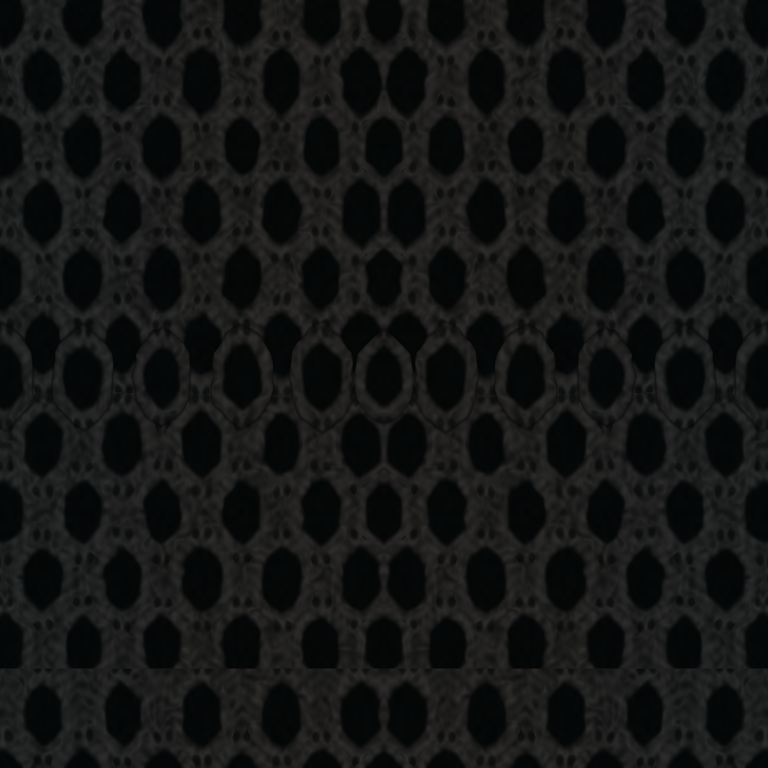
This texture is drawn by a three.js fragment shader. Its source:

```glsl
varying vec2 vUv;

const float PITCH = 0.1035;          // spacing of holes along a row
const float FIRST_ODD = 0.030;       // first hole from the mirror axis, odd rows
const float FIRST_EVEN = 0.0814;     // same for even rows, which add a hole on the axis
const float TOP_ROW = 0.0195;        // row heights, measured downward
const float TOP_STEP = 0.0859;
const float MID_ROW = 0.4909;
const float LOW_STEP = 0.0880;
const float CUT_LINE = 0.8705;       // straight seam near the bottom
const float PATCH_EDGE = 1.60;       // outline of middle-row patches, in hole radii
const vec2 HOLE_RADIUS = vec2(0.0250, 0.0425);
const vec2 GAP_OFFSET = vec2(0.0075, 0.0600);
const vec2 GAP_RADIUS = vec2(0.0055, 0.0085);
const float SIZE_VARIATION = 0.12;
const float WOBBLE = 0.005;
const vec3 HOLE_COLOR = vec3(0.018, 0.027, 0.028);
const vec3 GROOVE_COLOR = vec3(0.066, 0.068, 0.067);
const vec3 YARN_COLOR = vec3(0.178, 0.176, 0.170);

float hash(vec2 p) {
  vec3 q = fract(vec3(p.xyx) * 0.1031);
  q += dot(q, q.yzx + 33.33);
  return fract((q.x + q.y) * q.z);
}

float noise(vec2 p) {
  vec2 i = floor(p);
  vec2 f = fract(p);
  f = f * f * (3.0 - 2.0 * f);
  return mix(mix(hash(i), hash(i + vec2(1.0, 0.0)), f.x),
             mix(hash(i + vec2(0.0, 1.0)), hash(i + vec2(1.0, 1.0)), f.x), f.y);
}

// Rounded hexagon: 1 on the rim of a hole
float holeDistance(vec2 p, float size) {
  vec2 q = abs(p) / (HOLE_RADIUS * size);
  float hexagon = max(q.x * 1.05, 0.55 * q.x + q.y);
  return mix(length(q), hexagon, 0.5);
}

// Knitted cloth with the given rows of holes: colour, and distance to a hole
vec4 meshLayer(vec2 pos, float firstRow, float lastRow) {
  vec2 grain = pos + firstRow * 0.37;
  vec2 warp = vec2(noise(grain * 55.0), noise(grain * 55.0 + 19.0)) - 0.5;
  vec2 bent = pos + warp * WOBBLE;
  float d = 100.0;
  vec2 local = vec2(1.0);

  for (int k = 0; k < 13; k++) {
    float row = float(k);
    if (row < firstRow || row > lastRow) continue;
    bool odd = mod(row, 2.0) > 0.5;
    float y = row < 5.5 ? TOP_ROW + TOP_STEP * row : MID_ROW + LOW_STEP * (row - 6.0);
    float start = odd ? FIRST_ODD : FIRST_EVEN;
    float column = max(floor((bent.x - start) / PITCH + 0.5), 0.0);
    float size = 1.0 + SIZE_VARIATION * (hash(vec2(column, row) + 3.0) - 0.5);
    vec2 p = bent - vec2(start + column * PITCH, y);
    float rowDistance = holeDistance(p, size);
    vec2 axis = bent - vec2(0.0, y);
    float axisDistance = holeDistance(axis, 0.95);
    if (!odd && axisDistance < rowDistance) {
      rowDistance = axisDistance;
      p = axis;
    }
    if (rowDistance < d) {
      d = rowDistance;
      local = p;
    }
  }

  // Yarn: raised rim, slanted stitches and uneven fibres
  float rimOffset = (d - 1.30) / 0.19;
  float rim = exp(-rimOffset * rimOffset);
  float stitch = sin(6.2832 * (bent.y * 58.0 + abs(local.x) * 42.0));
  float strand = 1.0 - abs(2.0 * noise(grain * vec2(92.0, 60.0) + warp * 1.5) - 1.0);
  float fibre = noise(grain * vec2(150.0, 105.0) + 41.0);
  float shade = 0.34 + 0.22 * rim + 0.10 * stitch
              + 0.42 * (strand - 0.5) + 0.42 * (fibre - 0.5);

  // Small gaps where strands cross above and below each hole
  float gap = length((abs(local) - GAP_OFFSET) / GAP_RADIUS);
  float gapDepth = 0.65 * (1.0 - smoothstep(0.4, 1.3, gap));

  vec3 cloth = mix(GROOVE_COLOR, YARN_COLOR, clamp(shade, 0.0, 1.0));
  cloth = mix(cloth, HOLE_COLOR, gapDepth);
  vec3 depth = HOLE_COLOR * (0.8 + 0.4 * fibre);
  return vec4(mix(depth, cloth, smoothstep(0.87, 1.13, d)), d);
}

void main() {
  // Mirrored across, measured downward
  vec2 pos = vec2(abs(vUv.x - 0.5), 1.0 - vUv.y);
  vec3 color = meshLayer(pos, 0.0, 10.0).rgb;

  // Middle row laid over the cloth as oval patches
  vec4 patchLayer = meshLayer(pos, 6.0, 6.0);
  float cover = 1.0 - smoothstep(PATCH_EDGE - 0.05, PATCH_EDGE + 0.03, patchLayer.a);
  float edge = (patchLayer.a - PATCH_EDGE) / 0.06;
  color = mix(color, patchLayer.rgb, cover);
  color *= 1.0 - 0.35 * exp(-edge * edge);

  // Bottom strip beyond the seam
  vec3 strip = meshLayer(pos, 11.0, 12.0).rgb;
  color = mix(color, strip, smoothstep(CUT_LINE - 0.001, CUT_LINE + 0.001, pos.y));

  // Cooler tint toward the sides
  color *= mix(vec3(1.02, 1.0, 0.98), vec3(0.95, 1.0, 1.02), smoothstep(0.1, 0.5, pos.x));
  gl_FragColor = vec4(color, 1.0);
}
```
